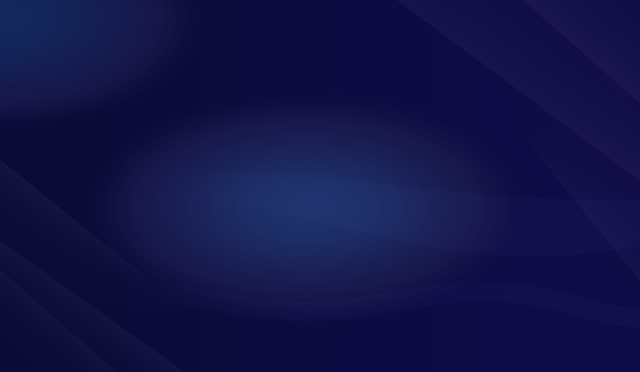
A WebGL 2 fragment shader for this background:

```glsl
#version 300 es
precision highp float;
// Deep navy backdrop with two banded elliptical glows, slanted light sheets and faint waves.

#define GLOW_CENTER vec2(0.826, 0.442)
#define GLOW_RADII vec2(0.63, 0.325)
#define CORNER_CENTER vec2(0.0, 0.955)
#define CORNER_RADII vec2(0.58, 0.32)
#define GLOW_STEPS 20.0
#define SHEET_LIGHT vec3(0.048, 0.042, 0.042)
#define WAVE_LIGHT vec3(0.010, 0.012, 0.022)

uniform vec2 u_resolution;
out vec4 outColor;

const vec3 NAVY_LEFT = vec3(0.040, 0.042, 0.215);
const vec3 NAVY_RIGHT = vec3(0.056, 0.045, 0.275);
const vec3 VIOLET_RIM = vec3(0.088, 0.080, 0.280);
const vec3 GLOW_CORE = vec3(0.118, 0.195, 0.420);
const vec3 CORNER_CORE = vec3(0.075, 0.155, 0.365);

// Antialiased step, one canvas pixel wide
float edge(float d) {
    return smoothstep(-0.7, 0.7, d * u_resolution.y);
}

// Elliptical falloff, partly quantised into soft concentric rings
float ringGlow(vec2 p, vec2 center, vec2 radii) {
    float t = clamp(1.0 - length((p - center) / radii), 0.0, 1.0);
    float s = t * GLOW_STEPS;
    float ring = (floor(s) + smoothstep(0.6, 1.0, fract(s))) / GLOW_STEPS;
    return mix(t, ring, 0.6);
}

// Violet rim that turns into a blue core
vec3 addGlow(vec3 base, vec3 core, float t) {
    vec3 c = mix(base, VIOLET_RIM, smoothstep(0.0, 0.32, t));
    return mix(c, core, smoothstep(0.08, 0.95, t));
}

// Sheet lit on the left of the line a to b, fading away from it;
// taper is the length over which it fades in from a
float sheet(vec2 p, vec2 a, vec2 b, float width, float taper) {
    vec2 dir = normalize(b - a);
    vec2 q = p - a;
    float across = dot(q, vec2(-dir.y, dir.x));
    float along = smoothstep(0.0, taper, dot(q, dir) + 0.02);
    return edge(across) * exp(-max(across, 0.0) / width) * along;
}

// Band between a lower and an upper curve
float band(float y, float low, float high) {
    return edge(y - low) * edge(high - y);
}

void main() {
    vec2 p = gl_FragCoord.xy / u_resolution.y;
    float right = u_resolution.x / u_resolution.y;

    // Base gradient
    vec3 color = mix(NAVY_LEFT, NAVY_RIGHT, smoothstep(0.0, 0.85, p.x / right));

    // Glows
    color = addGlow(color, CORNER_CORE, ringGlow(p, CORNER_CENTER, CORNER_RADII));
    color = addGlow(color, GLOW_CORE, ringGlow(p, GLOW_CENTER, GLOW_RADII));

    // Upper right sheets
    float light = 0.75 * sheet(p, vec2(1.067, 1.0), vec2(1.714, 0.518), 0.13, 0.01);
    light += 0.75 * sheet(p, vec2(1.406, 1.0), vec2(1.714, 0.728), 0.12, 0.01);
    light += 0.6 * sheet(p, vec2(1.362, 0.688), vec2(1.714, 0.252), 0.10, 0.35);

    // Lower left sheets
    light += 0.95 * sheet(p, vec2(0.525, 0.147), vec2(0.0, 0.571), 0.07, 0.55);
    light += 0.75 * sheet(p, vec2(0.496, 0.0), vec2(0.0, 0.353), 0.06, 0.01);
    light += 0.60 * sheet(p, vec2(0.313, 0.0), vec2(0.0, 0.275), 0.05, 0.01);
    color += SHEET_LIGHT * light;

    // Broad wave across the middle and right
    float top = 0.505 + 0.042 * cos(2.6 * (p.x - 0.42));
    float bottom = 0.385 - 0.075 * cos(3.2 * (p.x - 1.43));
    color += WAVE_LIGHT * band(p.y, bottom, top) * smoothstep(0.2, 1.2, p.x);

    // Narrow ribbon along the bottom
    float ribbon = 0.213 - 0.026 * cos(6.6 * (p.x - 0.82)) - 0.02 * smoothstep(1.4, 1.7, p.x);
    color += WAVE_LIGHT * band(p.y, ribbon - 0.05, ribbon + 0.004)
           * smoothstep(0.1, 0.8, p.x);

    outColor = vec4(color, 1.0);
}
```
